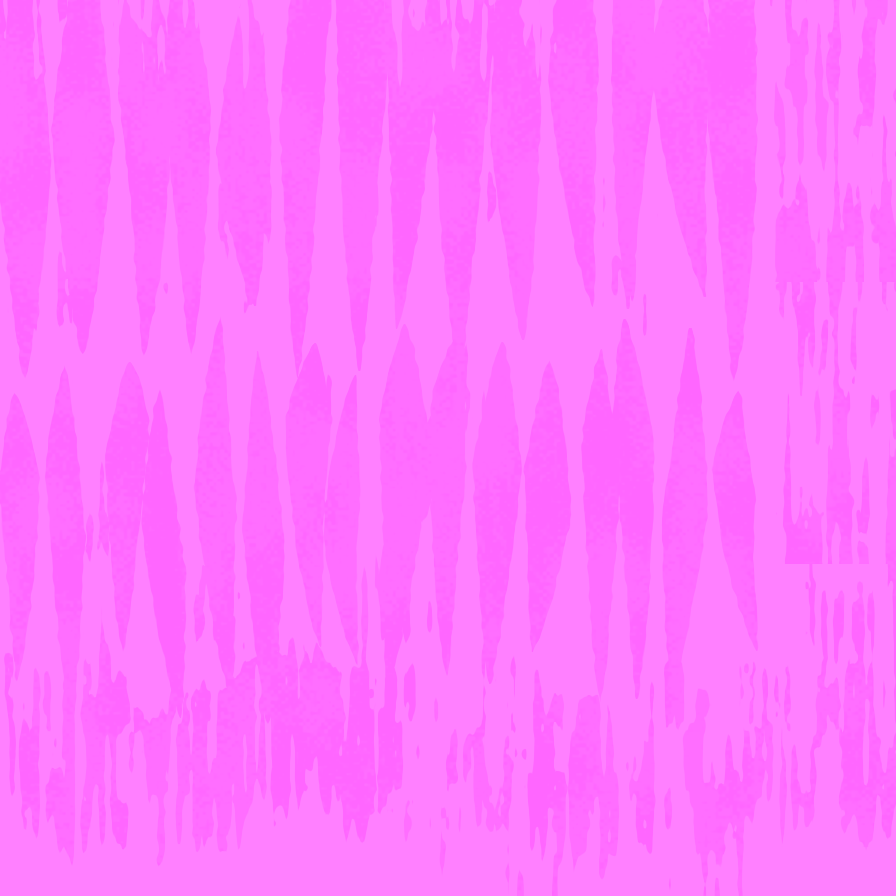
Give the GLSL for this pattern, as a Shadertoy shader.

```glsl
// Two ranks of hanging, pointed blades over a pink ground, with worn
// vertical streaks along the lower and right margins. Blades are tapered
// profiles repeated per cell; streaks are thresholded, stretched noise.

const vec3 GROUND = vec3(1.0, 0.50, 1.0);
const vec3 INK_DEEP = vec3(1.0, 0.40, 1.0);
const vec3 INK_SOFT = vec3(1.0, 0.43, 1.0);
const float MARGIN_X = 0.86;   // blades stop here, streaks take over

float hash(vec2 p) {
    return fract(sin(dot(p, vec2(127.1, 311.7))) * 43758.5453);
}

float noise(vec2 p) {
    vec2 i = floor(p), f = fract(p);
    f = f * f * (3.0 - 2.0 * f);
    float low = mix(hash(i), hash(i + vec2(1, 0)), f.x);
    float high = mix(hash(i + vec2(0, 1)), hash(i + vec2(1, 1)), f.x);
    return mix(low, high, f.y);
}

// Width of one blade edge along its length: zero at both tips, kinked at peak
float taper(float t, float peak) {
    return pow(max(min(t / peak, (1.0 - t) / (1.0 - peak)), 0.0), 0.7);
}

// Horizontal signed distance to a leaning blade whose two sides differ
float blade(vec2 p, float bottom, float top, float halfWidth, vec2 seed) {
    float t = (p.y - bottom) / (top - bottom);
    if (t < 0.0 || t > 1.0) return 1.0;
    float lean = (hash(seed + 3.1) - 0.5) * 0.055;
    float bow = (hash(seed + 5.7) - 0.5) * 0.035;
    float x = p.x - lean * (t - 0.5) - bow * (4.0 * t * (1.0 - t) - 0.5);
    float leftPeak = mix(0.40, 0.88, hash(seed + 7.3));
    float rightPeak = mix(0.40, 0.88, hash(seed + 9.9));
    return max(x - halfWidth * taper(t, rightPeak),
              -x - halfWidth * taper(t, leftPeak));
}

// A row of blades; ranges hold the least and greatest value per blade
float bladeRow(vec2 uv, float pitch, vec2 bottoms, vec2 tops, vec2 widths, float rowId) {
    float d = 1.0;
    float cell = floor(uv.x / pitch);
    for (int k = -2; k <= 2; k++) {
        float id = cell + float(k);
        vec2 seed = vec2(id, rowId);
        float centre = (id + 0.5 + 0.35 * (hash(seed) - 0.5)) * pitch;
        if (centre > MARGIN_X) continue;
        float bottom = mix(bottoms.x, bottoms.y, hash(seed + 11.3));
        float top = mix(tops.x, tops.y, hash(seed + 13.7));
        float halfWidth = mix(widths.x, widths.y, hash(seed + 17.9));
        d = min(d, blade(vec2(uv.x - centre, uv.y), bottom, top, halfWidth, seed));
    }
    return d;
}

// How thickly streaks cover each part of the canvas, 0 to 1
float streakDensity(vec2 uv) {
    float patches = noise(uv * vec2(17.0, 9.0) + 4.0);
    float loose = 0.42 * smoothstep(0.62, 0.85, patches);
    // Ragged fringe along the bottom
    float ragged = uv.y + 0.07 * (noise(vec2(uv.x * 24.0, 2.0)) - 0.5);
    float fringe = (0.27 + 0.46 * patches) * smoothstep(0.01, 0.10, ragged)
                 * (1.0 - smoothstep(0.23, 0.27, ragged));
    // Combed bands down the right side, each thickening towards its foot
    float band = fract((1.0 - uv.y) / 0.315);
    float comb = 0.30 + 0.10 * patches + 0.22 * smoothstep(0.60, 0.88, band);
    comb *= smoothstep(MARGIN_X - 0.02, MARGIN_X + 0.02, uv.x) * smoothstep(0.02, 0.12, uv.y);
    return max(max(loose, fringe), comb);
}

// Coverage of thin vertical streaks at a given density
float streaks(vec2 uv, float density) {
    float fibre = noise(uv * vec2(150.0, 13.0));
    float broken = noise(uv * vec2(210.0, 75.0) + 31.0);
    float v = mix(fibre, broken, 0.22) + density - 1.0;
    float soft = max(0.6 * fwidth(v), 0.01);
    return smoothstep(-soft, soft, v);
}

void mainImage(out vec4 fragColor, in vec2 fragCoord) {
    vec2 uv = fragCoord / iResolution.xy;
    float pixel = 0.7 / iResolution.x;

    // Upper rank runs off the top; lower rank sinks into the fringe
    float upper = bladeRow(uv, 0.061, vec2(0.57, 0.68), vec2(1.04, 1.20), vec2(0.025, 0.037), 1.0);
    float lower = bladeRow(uv, 0.053, vec2(0.18, 0.28), vec2(0.56, 0.65), vec2(0.020, 0.030), 2.0);
    float rough = 0.003 * (noise(uv * vec2(140.0, 90.0)) - 0.5);
    float blades = 1.0 - smoothstep(-pixel, pixel, min(upper, lower) + rough);

    // Frayed slits near the upper edge
    float frayed = smoothstep(0.88, 0.93, uv.y) * smoothstep(0.50, 0.62, noise(vec2(uv.x * 11.0, 8.0)));
    blades *= 1.0 - streaks(uv + 5.0, 0.42 * frayed);

    float ink = max(blades, streaks(uv, streakDensity(uv)));

    // Mottled, finely grained ink
    float mottle = 0.6 * noise(uv * vec2(22.0, 14.0)) + 0.4 * noise(uv * 250.0);
    vec3 inkColor = mix(INK_DEEP, INK_SOFT, smoothstep(0.36, 0.62, mottle));
    fragColor = vec4(mix(GROUND, inkColor, ink), 1.0);
}
```
